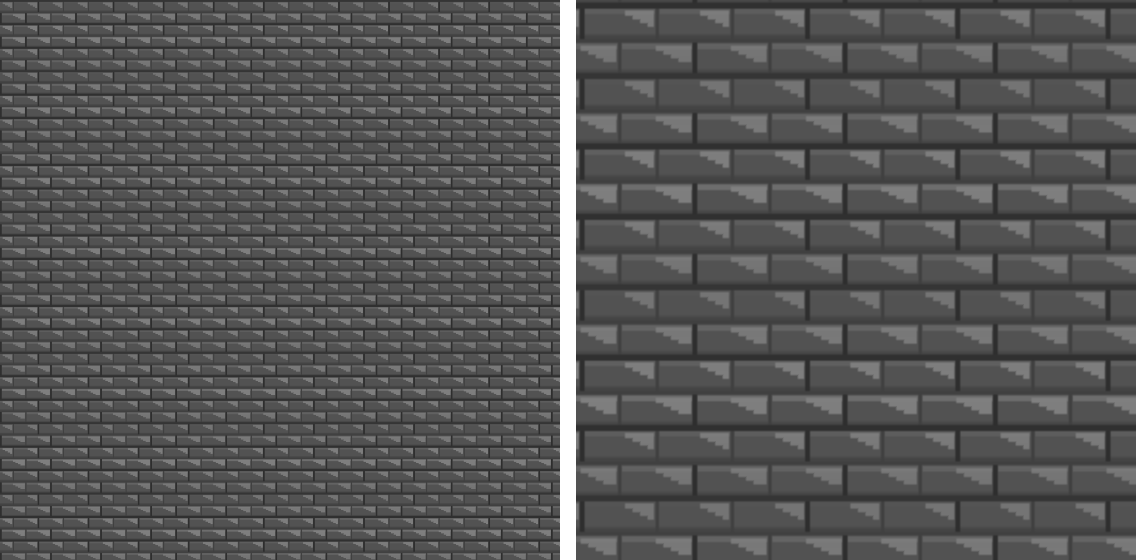
Left: the whole. Right: its middle third, enlarged.
Give the GLSL for this texture, as a three.js fragment shader.

```glsl
varying vec2 vUv;

const vec2 BRICKS = vec2(22.36, 47.73);   // bricks across, courses down
const vec2 ORIGIN = vec2(-0.035, 0.93);   // grid phase, from the upper left
const float SOFTNESS = 0.0009;            // edge blur in canvas units
const float TILE_BRICKS = 9.0;            // joint pattern length
const float SEAM_COURSE = 14.0;           // pattern shifts above this course
const float SEAM_SHIFT = 3.0;
const float BEAT_COURSES = 6.0;           // slow change of course contrast
const float BEAT_CENTRE = 22.0;
const float TAU = 6.2831853;

const vec3 FACE = vec3(0.32);
const vec3 SHADE = vec3(0.25);
const vec3 RIM = vec3(0.40);
const vec3 GLINT = vec3(0.50);
const vec3 MORTAR = vec3(0.18);

float box(vec2 p, vec2 low, vec2 high, vec2 soft) {
  vec2 inside = smoothstep(low - soft, low + soft, p)
              * (1.0 - smoothstep(high - soft, high + soft, p));
  return inside.x * inside.y;
}

float line(float distance, float halfWidth, float soft) {
  return 1.0 - smoothstep(halfWidth - soft, halfWidth + soft, distance);
}

// Stepped glint, deepest at the right end of a brick
float steppedGlint(vec2 p, float start, vec2 soft) {
  float glint = 0.0;
  for (int i = 0; i < 4; i++) {
    float k = float(i);
    vec2 low = vec2(start + 0.1 * k, 0.14);
    vec2 high = vec2(0.955, 0.29 + 0.105 * k);
    glint = max(glint, box(p, low, high, soft));
  }
  return glint;
}

// Deep joints fall on every second brick, with a skip at the tile end
float deepJoint(float joint, float raised) {
  float k = mod(joint + 0.5, TILE_BRICKS) - 0.5;
  float odd = step(0.5, mod(floor(k + 0.5), 2.0));
  float raisedDeep = max((1.0 - odd) * step(k, 6.5), step(abs(k - 7.0), 0.5));
  return mix(odd, raisedDeep, raised);
}

void main() {
  vec2 soft = SOFTNESS * BRICKS;
  vec2 grid = vec2(vUv.x, 1.0 - vUv.y) * BRICKS + ORIGIN;
  float course = floor(grid.y);
  float raised = 1.0 - mod(course, 2.0);
  float beat = cos(TAU * (grid.y - BEAT_CENTRE) / BEAT_COURSES);

  // Running bond
  grid.x -= 0.5 * (1.0 - raised);
  grid.x -= SEAM_SHIFT * (1.0 - step(SEAM_COURSE, course));
  vec2 cell = fract(grid);
  vec2 joint = floor(grid + 0.5);
  vec2 jointDistance = abs(grid - joint);

  // Brick face, lower shade, upper rim and glint
  vec3 color = FACE;
  color = mix(color, SHADE, 0.75 * smoothstep(0.80 - soft.y, 0.86 + soft.y, cell.y));
  float rim = box(cell, vec2(0.03, 0.08), vec2(0.97, 0.24), soft);
  float rimLight = mix(0.45 + 0.35 * beat, 1.0 + 0.35 * beat, raised);
  color = mix(color, RIM, rim * rimLight);
  float glint = steppedGlint(cell, mix(0.57, 0.48, raised), soft);
  color = mix(color, GLINT, glint * (0.86 + 0.12 * beat));

  // Upright joints
  float deep = deepJoint(joint.x, raised);
  float upright = line(jointDistance.x, mix(0.022, 0.032, deep), soft.x);
  color = mix(color, mix(SHADE, MORTAR, deep), upright);

  // Bed joints: the one under each raised course is deeper
  float deepBed = mod(joint.y, 2.0);
  float bed = line(jointDistance.y, mix(0.05, 0.085, deepBed), soft.y);
  vec3 bedColor = mix(SHADE, MORTAR, deepBed * (0.8 + 0.2 * beat));
  color = mix(color, bedColor, bed);

  gl_FragColor = vec4(color, 1.0);
}
```
